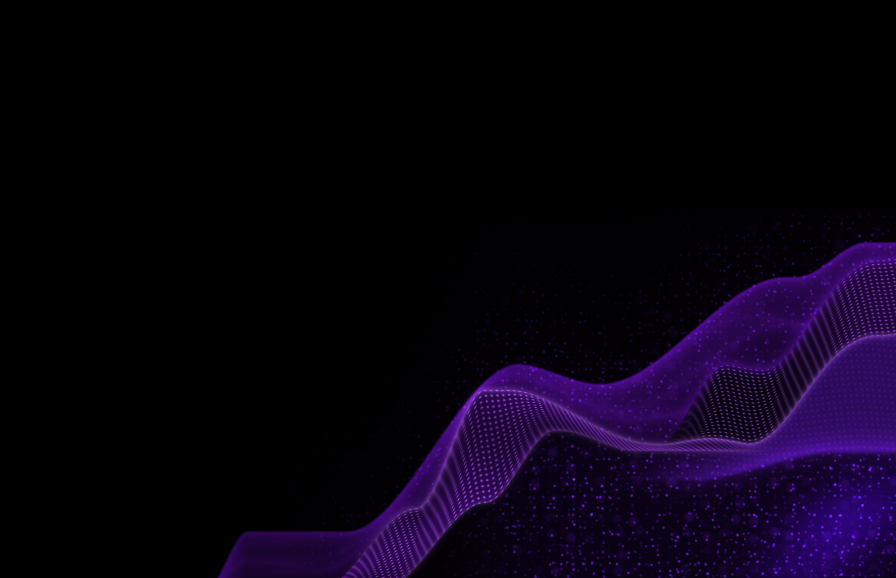
This background is drawn by a WebGL 2 fragment shader. Its source:

```glsl
#version 300 es
precision highp float;

uniform vec2 u_resolution;
out vec4 outColor;

const vec3 NIGHT = vec3(0.001, 0.0, 0.004);
const vec3 VIOLET = vec3(0.20, 0.03, 0.37);
const vec3 BRIGHT_VIOLET = vec3(0.26, 0.06, 0.53);
const vec3 MAUVE = vec3(0.50, 0.31, 0.64);
const vec3 DEEP = vec3(0.06, 0.01, 0.12);
const vec3 INDIGO = vec3(0.17, 0.01, 0.50);
const float COLUMNS = 100.0;   // dot columns per canvas height
const float ROWS = 20.0;       // dot rows across a sheet
const float SPECK_TOP = 0.65;  // upper limit of the dust
const float TAU = 6.28319;

float rise(float x, float from, float to, float height) {
  return height * smoothstep(from, to, x);
}

// Outlines of the sheets, as heights along x
float backTop(float x) {
  return -0.03 + rise(x, 0.35, 0.43, 0.11) + rise(x, 0.60, 0.90, 0.29)
    - rise(x, 0.89, 1.04, 0.035) + rise(x, 1.04, 1.36, 0.185)
    + rise(x, 1.38, 1.50, 0.06);
}
float frontTop(float x) {
  return -0.02 + rise(x, 0.55, 0.72, 0.14) + rise(x, 0.72, 0.84, 0.205)
    - rise(x, 0.88, 1.12, 0.09) + 0.006 * sin(x * 32.0) * smoothstep(1.05, 1.2, x);
}
float frontBottom(float x) {
  return -0.02 + rise(x, 0.66, 0.84, 0.15) + rise(x, 0.84, 0.96, 0.125)
    - rise(x, 0.97, 1.10, 0.035);
}
float middleCrest(float x) {
  return frontTop(x) + rise(x, 1.14, 1.26, 0.13) + rise(x, 1.32, 1.52, 0.19);
}
float rightCrest(float x) { return frontTop(x) + rise(x, 1.29, 1.52, 0.19); }
float skirtBottom(float x) { return 0.172 + rise(x, 1.20, 1.45, 0.047); }

// Signed height above a curve turned into true distance
float toDistance(float d) {
  float slope = length(vec2(dFdx(d), dFdy(d))) * u_resolution.y;
  return d / max(slope, 0.5);
}
float fillAbove(float d, float soft) { return smoothstep(-soft, soft, d); }
float glow(float d, float width) { return exp(-abs(d) / width); }

// Dotted weave that melts to its mean when too fine to resolve
float stripe(float c) {
  float wave = 0.5 + 0.5 * cos(TAU * c);
  return mix(wave * wave, 0.375, smoothstep(0.4, 0.8, fwidth(c)));
}
float weave(float x, float t) {
  return stripe(x * COLUMNS + t * 3.0) * stripe(t * ROWS);
}

// Cellular dust
vec3 hash3(vec2 cell) {
  vec3 k = vec3(dot(cell, vec2(127.1, 311.7)), dot(cell, vec2(269.5, 183.3)),
                dot(cell, vec2(419.2, 371.9)));
  return fract(sin(k) * 43758.55);
}
float specks(vec2 p, float cells, float radius, float rarity) {
  vec3 h = hash3(floor(p * cells) + cells);
  float d = length(fract(p * cells) - 0.25 - 0.5 * h.xy);
  return smoothstep(radius, radius * 0.25, d) * pow(h.z, rarity);
}

void main() {
  vec2 p = gl_FragCoord.xy / u_resolution.y;
  p.x *= 1.5515 * u_resolution.y / u_resolution.x;
  float x = p.x, y = p.y, soft = 1.0 / u_resolution.y;
  float back = backTop(x), front = frontTop(x), low = frontBottom(x);
  float middle = middleCrest(x), crest = rightCrest(x), skirt = skirtBottom(x);
  float dBack = toDistance(y - back), dFront = toDistance(y - front);
  float dLow = toDistance(y - low), dMiddle = toDistance(y - middle);
  float dCrest = toDistance(y - crest), dSkirt = toDistance(y - skirt);
  float gain = mix(0.6, 1.0, smoothstep(0.5, 1.3, x));
  float right = smoothstep(1.14, 1.24, x);

  // Dust and lower right light
  float above = exp(-max(y - back, 0.0) / 0.11) * smoothstep(0.36, 1.0, x)
    * smoothstep(SPECK_TOP + 0.005, SPECK_TOP - 0.04, y);
  float below = smoothstep(0.72, 1.0, x) * fillAbove(low - y, 0.02);
  float dust = y > low ? above * 0.55 : below;
  vec3 color = NIGHT + DEEP * (0.22 * above * gain + 0.45 * below);
  color += dust * BRIGHT_VIOLET * (1.5 * specks(p, 60.0, 0.22, 3.0)
    + 1.2 * specks(p + 0.37, 95.0, 0.32, 4.0) + 0.28 * specks(p, 34.0, 0.42, 2.0));
  float beam = dot(p - vec2(1.45, 0.10), normalize(vec2(-0.85, 0.95)));
  color += INDIGO * exp(-beam * beam / 0.0065) * smoothstep(1.22, 1.5, x)
    * smoothstep(0.24, 0.08, y) * 0.85;

  // Back veil with layered folds
  float veil = fillAbove(-dBack, 0.003) * fillAbove(y - max(front, middle), 0.004);
  float folds = 0.0;
  for (int i = 1; i <= 4; i++) {
    float share = float(i) / 5.0 + 0.12 * sin(x * 11.0 + float(i) * 1.9);
    folds += glow(toDistance(y - mix(front, back, share)), 0.012);
  }
  color += veil * gain * VIOLET * (0.42 + 0.55 * glow(dBack, 0.035) + 0.24 * folds);
  color += fillAbove(-dBack, 0.004) * glow(dBack, 0.006) * gain * VIOLET * 0.75;

  // Dark dotted hollow between the crests
  float t = (y - crest) / max(middle - crest, 0.004);
  float hollow = fillAbove(dCrest, soft) * fillAbove(-dMiddle, 0.004) * right;
  vec3 hollowColor = mix(DEEP * 0.6, VIOLET * 0.6, smoothstep(1.34, 1.52, x));
  color = mix(color, hollowColor + weave(x, t) * MAUVE * 0.75, hollow);
  color += right * glow(dMiddle, 0.008) * VIOLET * 0.8;

  // Glowing skirt
  float skirtFill = fillAbove(dSkirt, 0.008) * fillAbove(-dCrest, 0.002)
    * smoothstep(1.06, 1.38, x);
  float grain = weave(x, y * 5.0 + 0.03 * sin(x * 20.0));
  color = mix(color, BRIGHT_VIOLET * (0.72 + 0.3 * grain + 0.35 * glow(dSkirt, 0.02)),
    skirtFill * 0.9);
  color += glow(dSkirt, 0.016) * BRIGHT_VIOLET * 0.4 * smoothstep(1.04, 1.24, x);

  // Front dotted ribbon, thinning toward the right
  float across = (y - low) / max(front - low, 0.004);
  float ribbon = fillAbove(-dFront, soft) * fillAbove(dLow, soft)
    * smoothstep(1.36, 1.22, x);
  float sheen = 0.5 + 0.5 * sin(across * 5.0 + x * 17.0);
  vec3 ribbonColor = VIOLET * (0.55 + 0.35 * sheen)
    + MAUVE * weave(x, across) * (0.65 + 0.35 * sheen);
  color = mix(color, ribbonColor, ribbon * 0.92);
  float rim = glow(dFront, 0.004) * smoothstep(1.30, 1.2, x)
    + glow(dCrest, 0.004) * smoothstep(1.2, 1.3, x)
    + 0.6 * glow(dLow, 0.004) * smoothstep(1.36, 1.26, x);
  color += rim * MAUVE * 0.55 * smoothstep(0.55, 0.75, x);

  outColor = vec4(color, 1.0);
}
```
